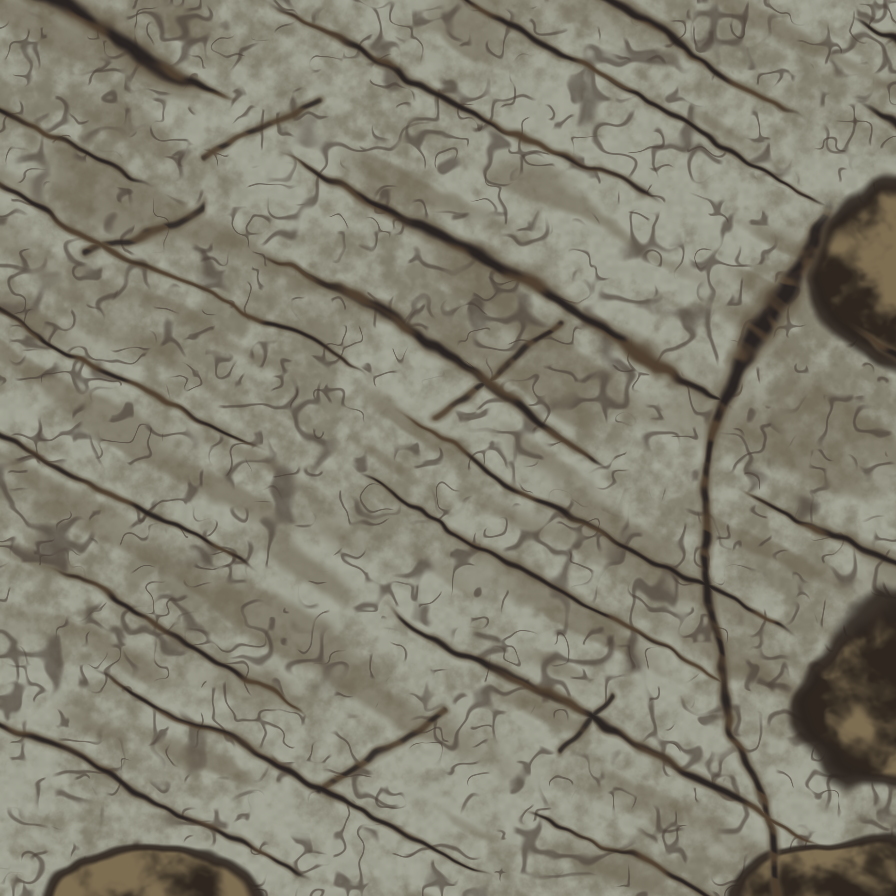
Reproduce this texture procedurally as a WebGL 1 fragment shader.

```glsl
precision highp float;
uniform vec2 u_resolution;

float hash(vec2 p) {
  vec3 q = fract(p.xyx * 0.1031);
  q += dot(q, q.yzx + 33.33);
  return fract((q.x + q.y) * q.z);
}

float noise(vec2 p) {
  vec2 i = floor(p), f = fract(p);
  f = f * f * (3.0 - 2.0 * f);
  return mix(mix(hash(i), hash(i + vec2(1, 0)), f.x),
             mix(hash(i + vec2(0, 1)), hash(i + vec2(1, 1)), f.x), f.y);
}

float fbm(vec2 p) {
  float sum = 0.0, amp = 0.5;
  for (int i = 0; i < 4; i++) {
    sum += amp * noise(p);
    p = mat2(1.6, 1.2, -1.2, 1.6) * p + 7.3;
    amp *= 0.5;
  }
  return sum / 0.9375;
}

float segmentDistance(vec2 p, vec2 a, vec2 b) {
  vec2 ab = b - a;
  return length(p - a - ab * clamp(dot(p - a, ab) / dot(ab, ab), 0.0, 1.0));
}

// x: dark core, y: brown fringe
vec2 stroke(float d, float w) {
  return vec2(1.0 - smoothstep(w * 0.3, w + 0.0025, d),
              1.0 - smoothstep(w * 0.6, w * 1.7 + 0.005, d));
}

// Tapered parallel cracks, in coordinates along and across the cleavage
vec2 cleavage(vec2 r) {
  vec2 ink = vec2(0);
  for (int j = -1; j <= 1; j++) {
    float lane = floor(r.y / 0.105) + float(j);
    float u = r.x / 0.65 + hash(vec2(lane, 3.7) + 20.0);
    vec2 id = vec2(lane, floor(u)) + 40.0;
    float t = fract(u);
    float start = 0.22 * hash(id + 5.0), end = 0.75 + 0.25 * hash(id + 9.0);
    float taper = smoothstep(start, start + 0.3, t) * (1.0 - smoothstep(end - 0.25, end, t));
    float centre = (lane + 0.5 + 0.6 * (hash(id) - 0.5)) * 0.105;
    float heavy = hash(id + 17.0);
    float w = (0.0016 + 0.0085 * heavy * heavy) * taper * (0.5 + noise(r * vec2(14, 30)));
    ink = max(ink, stroke(abs(r.y - centre), w) * smoothstep(0.0, 0.15, taper));
  }
  return ink;
}

// One long bent fracture and a few short links between the cracks
vec2 crossCracks(vec2 p) {
  float bend = 0.79 + 0.15 * smoothstep(0.45, 0.85, p.y) + 0.08 * (1.0 - smoothstep(0.0, 0.33, p.y));
  float bulge = (p.y - 0.65) * 12.0;
  float w = 0.003 + 0.012 * exp(-bulge * bulge);
  vec2 ink = stroke(abs(p.x - bend) * 0.88, w) * (1.0 - smoothstep(0.74, 0.79, p.y));
  for (int i = 0; i < 5; i++) {
    vec2 id = vec2(float(i) * 3.0 + 1.0, 8.0);
    vec2 a = vec2(0.1 + 0.13 * float(i), 0.05 + 0.8 * hash(id));
    vec2 b = a + (0.07 + 0.1 * hash(id + 4.0)) * vec2(0.85, 0.2 + 0.6 * hash(id + 6.0));
    ink = max(ink, stroke(segmentDistance(p, a, b), 0.0025) * 0.85);
  }
  return ink;
}

void main() {
  vec2 p = gl_FragCoord.xy / u_resolution;
  vec2 wobble = vec2(noise(p * 11.0), noise(p * 11.0 + 31.0)) - 0.5;
  vec2 fine = vec2(noise(p * 55.0 + 3.0), noise(p * 55.0 + 47.0)) - 0.5;
  vec2 q = p + 0.018 * wobble + 0.006 * fine;
  vec2 r = vec2(dot(q, vec2(0.88, -0.48)), dot(q, vec2(0.48, 0.88)));
  r.y += 0.045 * (noise(r * vec2(3, 4) + 12.0) - 0.5);

  // Pale mottled ground
  float mottle = 0.55 * fbm(p * 60.0) + 0.45 * fbm(p * 9.0 + 5.0);
  vec3 color = mix(vec3(0.51, 0.495, 0.43), vec3(0.625, 0.63, 0.57), smoothstep(0.28, 0.62, mottle));
  color += 0.04 * (noise(p * 150.0) - 0.5);

  // Soft brown streaks along the cleavage
  float streak = smoothstep(0.6, 0.9, noise(r * vec2(7, 38) + 60.0));
  color = mix(color, vec3(0.40, 0.36, 0.29), 0.5 * streak);

  // Thin broken squiggles
  for (int i = 0; i < 2; i++) {
    float k = float(i);
    vec2 s = (p + 0.012 * fine) * (32.0 + 24.0 * k) + 90.0 * k;
    float line = 1.0 - smoothstep(0.015, 0.09, abs(noise(s) - 0.5));
    float patches = smoothstep(0.5, 0.7, noise(s * 0.8 + 15.0));
    color = mix(color, vec3(0.29, 0.25, 0.22), 0.62 * line * patches);
  }

  // Dark-rimmed brown grains at the bottom and right
  for (int i = 0; i < 4; i++) {
    float n = float(i), k = max(0.0, n - 1.0);
    vec2 centre = vec2(min(0.17 + 0.78 * n, 1.02), k * (0.09 + 0.13 * k));
    vec2 radii = vec2(0.07 + 0.05 * hash(vec2(n, 2.0)), 0.06 + 0.04 * k * (3.0 - k) * 0.5);
    float d = (length((q + 0.03 * wobble - centre) / radii) - 1.0) * 0.07;
    vec3 body = mix(vec3(0.18, 0.15, 0.12), vec3(0.49, 0.43, 0.32), smoothstep(0.3, 0.65, fbm(q * 22.0 + n)));
    color = mix(color, body, 1.0 - smoothstep(-0.004, 0.004, d));
    color = mix(color, vec3(0.17, 0.14, 0.12), 0.85 * (1.0 - smoothstep(0.002, 0.009, abs(d))));
  }

  // Cracks over everything
  vec2 ink = max(cleavage(r), crossCracks(q));
  color = mix(color, vec3(0.36, 0.31, 0.24), 0.7 * ink.y);
  vec3 core = mix(vec3(0.14, 0.12, 0.12), vec3(0.30, 0.24, 0.18), smoothstep(0.4, 0.8, noise(r * vec2(30, 110))));
  color = mix(color, core, 0.92 * ink.x);
  gl_FragColor = vec4(color, 1.0);
}
```
